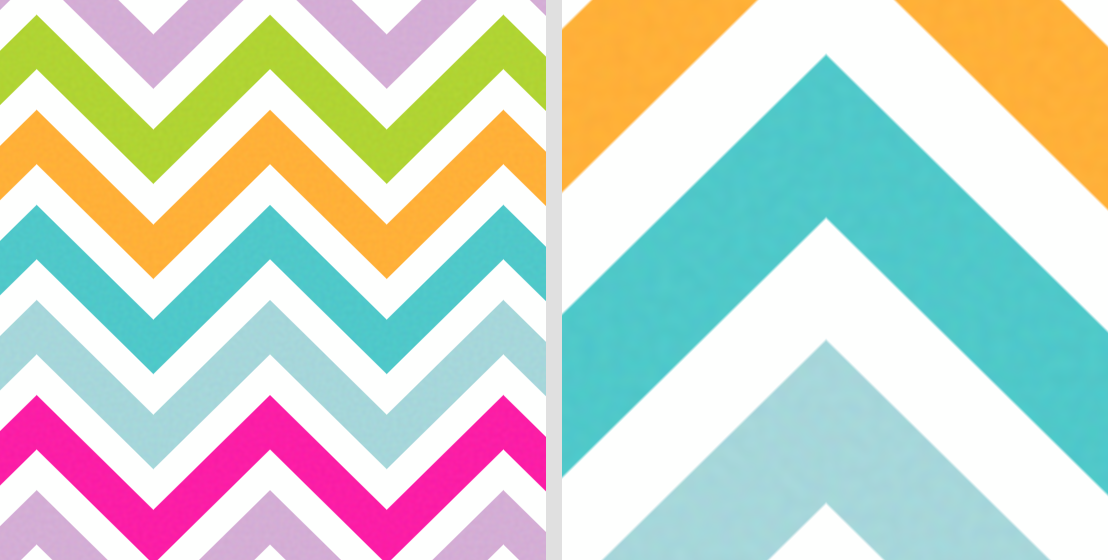
Left: the whole. Right: its middle third, enlarged.
Reproduce this pattern procedurally as a WebGL 2 fragment shader.

```glsl
#version 300 es
precision highp float;
// Horizontal chevron stripes in six repeating colours on white, with faint print mottling.

uniform vec2 u_resolution;
out vec4 outColor;

// Lengths are fractions of the canvas height.
const float ZIG_PERIOD = 0.4167;
const float ZIG_HEIGHT = 0.2050;
const float FIRST_PEAK_X = 0.0655;
const float FIRST_PEAK_DEPTH = -0.1436;
const float STRIPE_SPACING = 0.1698;
const float STRIPE_WIDTH = 0.0972;
const float EDGE_SOFTNESS = 0.0011;
const float MOTTLE_AMOUNT = 0.022;

const vec3 PAPER = vec3(0.998, 1.0, 0.998);
const vec3 LAVENDER = vec3(0.830, 0.680, 0.835);
const vec3 GREEN = vec3(0.690, 0.830, 0.200);
const vec3 ORANGE = vec3(1.000, 0.690, 0.220);
const vec3 TEAL = vec3(0.310, 0.785, 0.790);
const vec3 PALE_BLUE = vec3(0.650, 0.840, 0.855);
const vec3 MAGENTA = vec3(0.985, 0.115, 0.650);

vec2 hashGradient(vec2 cell) {
    vec3 q = fract(cell.xyx * vec3(0.1031, 0.1030, 0.0973));
    q += dot(q, q.yzx + 33.33);
    float angle = 6.28319 * fract((q.x + q.y) * q.z);
    return vec2(cos(angle), sin(angle));
}

float gradientNoise(vec2 p) {
    vec2 cell = floor(p);
    vec2 f = p - cell;
    vec2 w = f * f * f * (f * (f * 6.0 - 15.0) + 10.0);
    vec2 e = vec2(1.0, 0.0);
    float a = dot(hashGradient(cell), f);
    float b = dot(hashGradient(cell + e.xy), f - e.xy);
    float c = dot(hashGradient(cell + e.yx), f - e.yx);
    float d = dot(hashGradient(cell + e.xx), f - e.xx);
    return mix(mix(a, b, w.x), mix(c, d, w.x), w.y);
}

// Triangle wave: 0 at each peak, rising to 1 at each valley.
float zigzag(float x, float period) {
    return 1.0 - abs(2.0 * fract(x / period) - 1.0);
}

vec3 stripeColor(float index) {
    vec3 palette[6] = vec3[6](LAVENDER, GREEN, ORANGE, TEAL, PALE_BLUE, MAGENTA);
    return palette[int(mod(index, 6.0))];
}

// Coverage of a stripe from its signed distance to the edge.
float coverage(float dist, float softness) {
    return 1.0 - smoothstep(-softness, softness, dist);
}

void main() {
    vec2 p = gl_FragCoord.xy / u_resolution.y;
    float pixel = 1.0 / u_resolution.y;

    // Straighten the chevrons into level stripes.
    float bend = ZIG_HEIGHT * zigzag(p.x - FIRST_PEAK_X, ZIG_PERIOD);
    float depth = 1.0 - p.y - bend - FIRST_PEAK_DEPTH;

    // Fold into one stripe, centred in its cell.
    float fromCenter = depth - 0.5 * STRIPE_WIDTH;
    float index = floor(fromCenter / STRIPE_SPACING + 0.5);
    float offset = abs(fromCenter - index * STRIPE_SPACING);

    // Convert vertical distance to distance across the slanted edge.
    float slope = 2.0 * ZIG_HEIGHT / ZIG_PERIOD;
    float dist = (offset - 0.5 * STRIPE_WIDTH) / sqrt(1.0 + slope * slope);
    float ink = coverage(dist, max(EDGE_SOFTNESS, 0.75 * pixel));

    // Faint tonal variation in the ink.
    vec3 mottle = vec3(gradientNoise(p * 110.0),
                       gradientNoise(p * 110.0 + 37.0),
                       gradientNoise(p * 110.0 + 71.0));
    vec3 stripe = stripeColor(index) + MOTTLE_AMOUNT * mottle;

    outColor = vec4(clamp(mix(PAPER, stripe, ink), 0.0, 1.0), 1.0);
}
```
